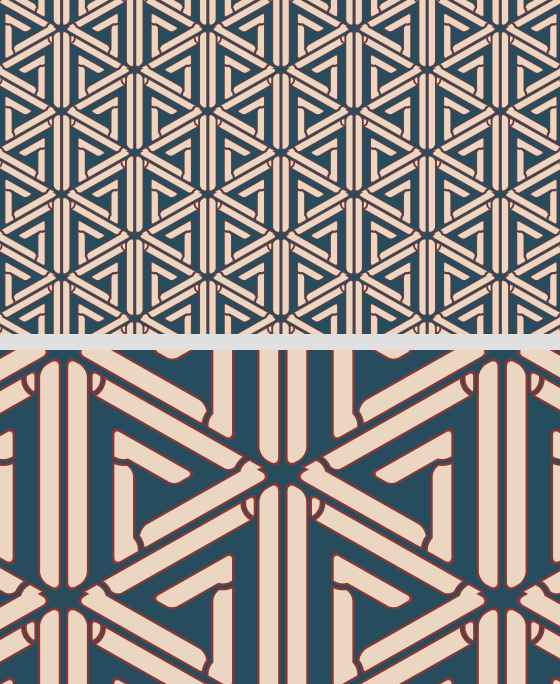
Top, the full canvas; bottom, a detail of the centre.
Give the GLSL for this pattern, as a Shadertoy shader.

```glsl
// Columns of interlocked triangles, each holding a spiral of five rounded bars.
// The plane folds onto one triangle; bars and curved seams are then built from
// the distances to its three edges, and drawn as a thin outline and a flat fill.

const float ROWS_PER_WIDTH = 6.755;          // triangle sides along the canvas width
const vec2  ORIGIN = vec2(0.743, 0.686);     // one lattice node
const float HEIGHT = 0.882;                  // triangle height, its side being 1
const float HALF_BAR = 0.042;
const float INSET = 0.0145;                  // gap between a bar and its edge
const float OUTER = INSET + HALF_BAR;        // axis of the outer bars
const float INNER_SIDE = 0.242;              // axis of the inner upright
const float INNER_TOP = 0.214;               // axis of the inner hook
const float SEAM = 0.019;
const float SEAM_RADIUS = 0.07;
const float BULGE = 0.01;
const float HALF_LINE = 0.0045;

const vec3 BLUE  = vec3(0.15, 0.30, 0.37);
const vec3 RED   = vec3(0.54, 0.21, 0.20);
const vec3 CREAM = vec3(0.92, 0.84, 0.76);

// Intersection of two shapes with a rounded corner
float roundMax(float a, float b, float r) {
    return length(max(vec2(a, b) + r, 0.0)) + min(max(a, b), -r);
}

// Bar around its axis, trimmed by the inward distances from both ends
float bar(float across, float fromStart, float fromEnd, float r) {
    float d = roundMax(abs(across) - HALF_BAR, -fromStart, r);
    return roundMax(d, -fromEnd, r);
}

// Disc on a bar axis; both coordinates are distances to edges 60 degrees apart
float seamDisc(float along, float across) {
    vec2 d = vec2(along + 0.866 * SEAM_RADIUS, across);
    return sqrt((dot(d, d) + d.x * d.y) / 0.75) - SEAM_RADIUS;
}

// Lets one bar overlap the next with a curved seam
void overlap(inout float cover, inout float covered, float along, float across) {
    float disc = seamDisc(along, across);
    float cap = max(max(disc, abs(across) - HALF_BAR), -along - 0.045);
    cover = min(cover, cap);
    covered = max(covered, SEAM - disc);
}

// Signed distance to the spiral; edge = distances to left, upper, lower edge
float spiral(vec3 edge) {
    float outerFace = OUTER + HALF_BAR;
    float sideFace = INNER_SIDE + HALF_BAR;
    float topFace = INNER_TOP + HALF_BAR;

    float upright = bar(edge.x - OUTER, edge.y - INSET, edge.z - INSET, 0.035);
    float upper = bar(edge.y - OUTER, edge.x - outerFace - 0.014,
                      edge.z - outerFace - SEAM, 0.02);
    float lower = bar(edge.z - OUTER, edge.x - sideFace - SEAM,
                      edge.y - 0.03, 0.035);
    float side = bar(edge.x - INNER_SIDE, edge.y - topFace - SEAM,
                     edge.z - INSET, 0.03);
    float hook = bar(edge.y - INNER_TOP, edge.x - INNER_SIDE + HALF_BAR,
                     edge.z - 0.175, 0.025);

    overlap(hook, side, edge.y - topFace - BULGE, edge.x - INNER_SIDE);
    overlap(side, lower, edge.x - sideFace - BULGE, edge.z - OUTER);
    overlap(lower, upper, edge.z - outerFace - BULGE, edge.y - OUTER);

    // Fold line near the start of the upper bar
    float fold = abs(seamDisc(edge.x - 0.15, edge.y - OUTER));
    upper = max(upper, 0.007 - fold);

    return min(min(upright, upper), min(lower, min(side, hook)));
}

// Folds the lattice onto one triangle pointing right
vec2 foldToTriangle(vec2 p) {
    float column = floor(p.x / HEIGHT);
    float x = p.x - column * HEIGHT;
    float y = p.y - 0.5 * mod(column, 2.0);
    vec2 q = vec2(x, fract(y) - 0.5);
    bool pointsLeft = abs(q.y) > 0.5 * (1.0 - x / HEIGHT);
    return pointsLeft ? vec2(HEIGHT - x, fract(y + 0.5) - 0.5) : q;
}

vec3 edgeDistances(vec2 q) {
    float slantLength = length(vec2(0.5, HEIGHT));
    float middle = 0.5 * (HEIGHT - q.x);
    return vec3(q.x, vec2(middle - HEIGHT * q.y, middle + HEIGHT * q.y) / slantLength);
}

float coverage(float d, float pixel) {
    return clamp(0.5 - d / pixel, 0.0, 1.0);
}

void mainImage(out vec4 fragColor, in vec2 fragCoord) {
    float pixel = ROWS_PER_WIDTH / iResolution.x;
    vec2 p = fragCoord * pixel - ORIGIN;
    float d = spiral(edgeDistances(foldToTriangle(p)));

    vec3 color = mix(BLUE, RED, coverage(d - HALF_LINE, pixel));
    color = mix(color, CREAM, coverage(d + HALF_LINE, pixel));
    fragColor = vec4(color, 1.0);
}
```
